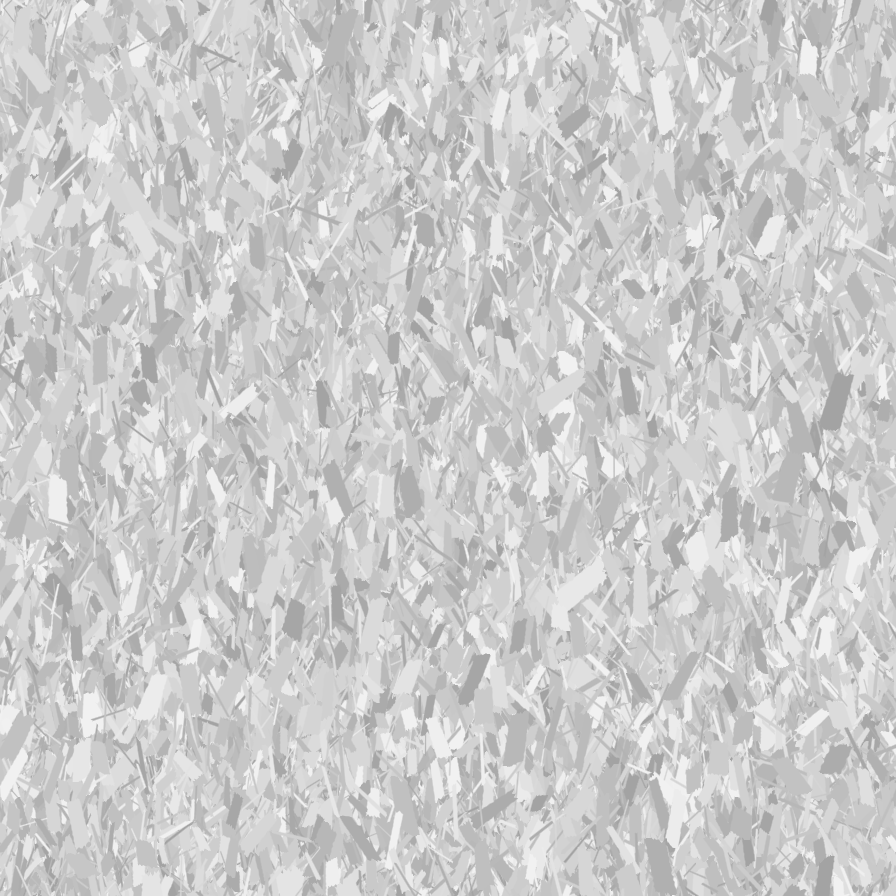
Give the GLSL for this texture, as a three.js fragment shader.

```glsl
varying vec2 vUv;

// Tones
const float TONE_LOW = 0.60;
const float TONE_HIGH = 1.00;
const float TONE_FLOOR = 0.64;
const float TONE_CEILING = 0.945;
const float TONE_BASE = 0.80;

// Layers of chips, with grids from coarse to fine
const int LAYERS = 36;
const float COARSE_CELLS = 20.0;
const float FINE_CELLS = 44.0;

// Chip sizes in cells (half extents); the half diagonal stays below one cell
const vec2 HALF_LENGTH = vec2(0.35, 0.84);
const vec2 BLADE_HALF_WIDTH = vec2(0.10, 0.32);
const vec2 SLIVER_HALF_WIDTH = vec2(0.018, 0.07);
const float SLIVER_SHARE = 0.55;

// Lean from the vertical in radians, and shape of the cut
const float BLADE_LEAN = 1.0;
const float SLIVER_LEAN = 1.5;
const float END_SKEW = 0.9;
const float TAPER = 0.35;
const float TEAR_DEPTH = 0.22;
const float TEAR_FREQUENCY = 9.0;
const float SIDE_WOBBLE = 0.25;
const float SIDE_FREQUENCY = 6.0;

// Edge softness in canvas units
const float EDGE = 0.0016;

vec4 hash4(vec3 p) {
  vec4 h = fract(p.xyzx * vec4(0.1031, 0.1030, 0.0973, 0.1099));
  h += dot(h, h.wzxy + 33.33);
  return fract((h.xxyz + h.yzzw) * h.zywx);
}

float cornerSlope(vec2 corner, vec2 offset) {
  return dot(hash4(vec3(corner, 5.0)).xy * 2.0 - 1.0, offset);
}

float gradientNoise(vec2 p) {
  vec2 i = floor(p);
  vec2 f = p - i;
  vec2 u = f * f * (3.0 - 2.0 * f);
  vec2 e = vec2(1.0, 0.0);
  float low = mix(cornerSlope(i, f), cornerSlope(i + e, f - e), u.x);
  float high = mix(cornerSlope(i + e.yx, f - e.yx), cornerSlope(i + e.xx, f - e.xx), u.x);
  return mix(low, high, u.y);
}

// Tone and coverage of the chip that belongs to one cell
vec2 chip(vec2 p, vec2 cell, float layer, float edge) {
  vec4 place = hash4(vec3(cell, layer));
  vec4 form = hash4(vec3(cell + 57.0, layer + 71.0));
  vec4 cut = hash4(vec3(cell + 113.0, layer + 19.0));
  bool sliver = cut.x < SLIVER_SHARE;

  // Chip axes: y runs along the fibre
  float lean = (place.z + place.w - 1.0) * (sliver ? SLIVER_LEAN : BLADE_LEAN);
  vec2 along = vec2(sin(lean), cos(lean));
  vec2 offset = p - cell - place.xy;
  vec2 q = vec2(dot(offset, vec2(along.y, -along.x)), dot(offset, along));

  vec2 widths = sliver ? SLIVER_HALF_WIDTH : BLADE_HALF_WIDTH;
  float halfWidth = mix(widths.x, widths.y, form.x);
  float halfLength = mix(HALF_LENGTH.x, HALF_LENGTH.y, form.y);
  float tone = mix(TONE_LOW, TONE_HIGH, 0.6 * form.z + 0.4 * form.w);
  tone = clamp(tone, TONE_FLOOR, TONE_CEILING);

  // Skip points outside the bounds
  if (abs(q.x) > halfWidth + edge || abs(q.y) > halfLength + edge) {
    return vec2(tone, 0.0);
  }

  // Skewed, torn ends and tapered, wavy sides only cut inwards
  float seed = cut.w * 91.0;
  float tear = abs(gradientNoise(vec2(q.x * TEAR_FREQUENCY, seed + 7.0 * sign(q.y))));
  float wobble = abs(gradientNoise(vec2(q.y * SIDE_FREQUENCY, seed + 31.0)));
  float narrowing = TAPER * cut.z * (0.5 + 0.5 * q.y / halfLength);
  float skew = (cut.y - 0.5) * 2.0 * END_SKEW;
  float side = abs(q.x) - halfWidth * (1.0 - narrowing - SIDE_WOBBLE * wobble);
  float end = abs(q.y + skew * q.x) - halfLength + TEAR_DEPTH * tear;
  return vec2(tone, clamp(0.5 - max(side, end) / edge, 0.0, 1.0));
}

void main() {
  float shade = 0.0;
  float open = 1.0;

  // Composite from the top layer down until the point is covered
  for (int n = 0; n < LAYERS; n++) {
    float layer = float(n);
    float cells = mix(COARSE_CELLS, FINE_CELLS, fract(layer * 0.618 + 0.2));
    vec2 p = vUv * cells + hash4(vec3(layer, 3.0, 8.0)).xy * 9.0;
    vec2 home = floor(p);
    for (int y = -1; y <= 1; y++) {
      for (int x = -1; x <= 1; x++) {
        vec2 piece = chip(p, home + vec2(float(x), float(y)), layer, EDGE * cells);
        shade += open * piece.y * piece.x;
        open *= 1.0 - piece.y;
      }
    }
    if (open < 0.004) break;
  }

  gl_FragColor = vec4(vec3(shade + open * TONE_BASE), 1.0);
}
```
